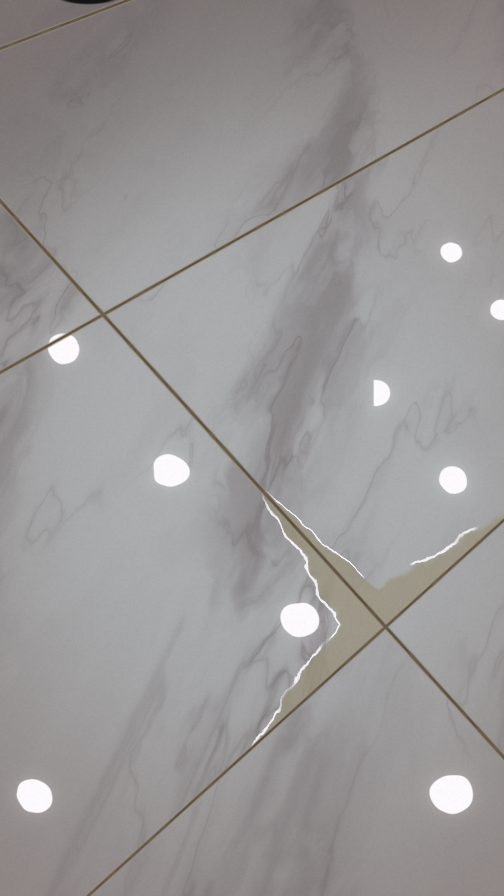
Reproduce this texture procedurally as a Shadertoy shader.

```glsl
#define ROW_SCALE 2.323
#define GROUT_HALF 0.0032
#define BAND_PERIOD 0.42
#define BAND_WIDTH 0.075
#define VEIN_STRENGTH 0.62
#define LAMP_RADIUS 0.045
#define POOL_WIDTH 0.085
#define POOL_REACH 0.36

const vec3 MARBLE_LIT = vec3(0.665, 0.672, 0.680);
const vec3 MARBLE_DIM = vec3(0.555, 0.525, 0.520);
const vec3 VEIN = vec3(0.43, 0.40, 0.405);
const vec3 GROUT = vec3(0.34, 0.29, 0.23);
const vec3 GROUT_RIM = vec3(0.60, 0.56, 0.47);
const vec3 WATER = vec3(0.59, 0.56, 0.47);
const vec3 LAMP = vec3(0.99, 0.98, 0.99);

float hash(vec2 p) {
    vec3 q = fract(vec3(p.xyx) * 0.1031);
    q += dot(q, q.yzx + 33.33);
    return fract((q.x + q.y) * q.z);
}

float noise(vec2 p) {
    vec2 i = floor(p), f = fract(p);
    f = f * f * (3.0 - 2.0 * f);
    return mix(mix(hash(i), hash(i + vec2(1, 0)), f.x),
               mix(hash(i + vec2(0, 1)), hash(i + vec2(1, 1)), f.x), f.y);
}

float fbm(vec2 p) {
    float sum = 0.0, amp = 0.5;
    for (int i = 0; i < 5; i++) {
        sum += amp * noise(p);
        p = mat2(1.6, 1.2, -1.2, 1.6) * p + 7.3;
        amp *= 0.5;
    }
    return sum / 0.97;
}

float ridge(float n, float width) {
    return exp(-abs(n - 0.5) / width);
}

// Marble veins: wandering diagonal bands, shifted from tile to tile
float veins(vec2 floorPos, vec2 tile) {
    vec2 seed = tile * 17.0 + 40.0;
    float across = floorPos.x - 0.42 * floorPos.y;
    vec2 q = vec2(across * 9.0, floorPos.y * 4.0) + seed;
    float warp = fbm(q * 0.8 + 11.0) - 0.5;
    float shift = 0.11 + 0.05 * (hash(seed) - 0.5) + 0.22 * warp;
    float band = (fract((across + shift) / BAND_PERIOD + 0.5) - 0.5) * BAND_PERIOD / BAND_WIDTH;
    band = exp(-band * band);
    q += 2.0 * warp;
    float cloud = smoothstep(0.38, 0.72, fbm(q * 1.4));
    float fine = ridge(fbm(q * 1.1 + 5.0), 0.022);
    float stray = ridge(fbm(q * 0.65 + 23.0), 0.012) * smoothstep(0.4, 0.7, noise(q * 0.9));
    return band * (0.12 + 0.65 * cloud + 0.6 * fine) + 0.35 * stray + 0.07 * cloud;
}

// Signed distance to a slightly dented round reflection
float lampDistance(vec2 p, vec2 center, float radius) {
    vec2 d = p - center;
    float dent = 0.22 * (noise(normalize(d + 1e-5) * 1.3 + center * 19.0 + 9.0) - 0.5);
    d = vec2(d.x + 0.2 * d.y, 1.08 * d.y - 0.15 * d.x);
    return length(d) - radius * (0.93 + dent);
}

// Rows of lamps receding to the upper left
float lamps(vec2 p) {
    float d = lampDistance(p, vec2(0.067, 0.199), 0.039);
    for (int j = 0; j < 3; j++) {
        float row = float(j);
        vec2 start = vec2(0.898 + 0.0486 * row * (row - 1.0),
                          0.204 + 0.764 * row - 0.1424 * row * row);
        for (int i = 0; i < (j == 0 ? 4 : 2); i++) {
            float k = float(i);
            vec2 step2 = vec2(-0.326, 0.370) * k + vec2(0.023, -0.0255) * k * k;
            vec2 center = start + step2 / (1.0 + row);
            float lamp = lampDistance(p, center, LAMP_RADIUS / (1.0 + 0.09 * k + 0.45 * row));
            if (i * j == 1) lamp = max(lamp, center.x - 0.005 - p.x);
            d = min(d, lamp);
        }
    }
    return d;
}

void mainImage(out vec4 fragColor, in vec2 fragCoord) {
    vec2 p = fragCoord / iResolution.x;
    float px = 1.0 / iResolution.x;

    // Perspective floor: two joint directions over a tilted horizon
    float horizon = 3.817 - 0.2294 * p.x - p.y;
    float lineA = p.y - 1.3796 + 1.105 * p.x;
    float lineC = p.y + 0.158 - 0.904 * p.x;
    float r = lineC / horizon;
    vec2 floorPos = vec2(lineA / horizon, ROW_SCALE * r);
    vec2 tile = vec2(step(0.0, lineA), floor(floorPos.y));

    // Lit marble
    float dist = length((p - vec2(0.52, 0.85)) * vec2(0.85, 0.75));
    vec3 color = mix(MARBLE_LIT, MARBLE_DIM, smoothstep(0.22, 0.82, dist));
    color -= 0.08 * smoothstep(0.7, 1.25, p.y - 0.5 * p.x - 0.35);
    float vein = clamp(veins(floorPos, tile), 0.0, 1.0);
    color = mix(color, VEIN, VEIN_STRENGTH * vein);

    // Murky water gathered at the lower joint crossing
    float sideA = lineA / 1.49;
    float nearA = sideA < 0.0 ? -sideA : 1.7 * sideA;
    float nearC = lineC / 1.348;
    float reach = 1.0 - length(p - vec2(0.764, 0.535)) / POOL_REACH;
    float wobble = 0.035 * (fbm(p * 22.0) - 0.5);
    float pool = min(nearA, nearC) - POOL_WIDTH * reach + wobble;
    float wet = (1.0 - smoothstep(-0.012, 0.004, pool)) * step(0.0, lineC) * step(0.0, reach);
    color = mix(color, WATER, 0.7 * wet);
    float glint = 1.0 - smoothstep(0.001, 0.001 + 1.5 * px, abs(pool));
    glint *= smoothstep(0.5, 0.62, noise(p * 13.0 + 3.0)) * step(0.0, lineC) * step(0.0, reach);

    // Lamp reflections with a faint halo
    float lamp = lamps(p);
    color += 0.05 * exp(-max(lamp, 0.0) * 60.0);
    color = mix(color, LAMP, max(1.0 - smoothstep(-px, px, lamp), 0.9 * glint));

    // Worn grout joints
    vec2 slope = vec2(-0.904 + 0.2294 * r, 1.0 + r);
    float rowGap = abs(fract(floorPos.y + 0.5) - 0.5) / ROW_SCALE * horizon / length(slope);
    float joint = min(abs(sideA), rowGap * 1.2);
    float wear = fbm(p * 45.0);
    float halfWidth = GROUT_HALF * (0.65 + 0.6 * wear);
    color = mix(color, GROUT_RIM, 0.6 * (1.0 - smoothstep(halfWidth, halfWidth + 0.005, joint)));
    float core = 1.0 - smoothstep(halfWidth - px, halfWidth + px, joint);
    color = mix(color, GROUT + 0.18 * (wear - 0.4), 0.9 * core);

    // Dark object at the upper edge
    float shade = length((p - vec2(0.175, 1.785)) / vec2(0.06, 0.016));
    color = mix(color, vec3(0.08), 1.0 - smoothstep(0.8, 1.1, shade));

    color += 0.012 * (hash(floor(p * 288.0)) - 0.5);
    fragColor = vec4(clamp(color, 0.0, 1.0), 1.0);
}
```
